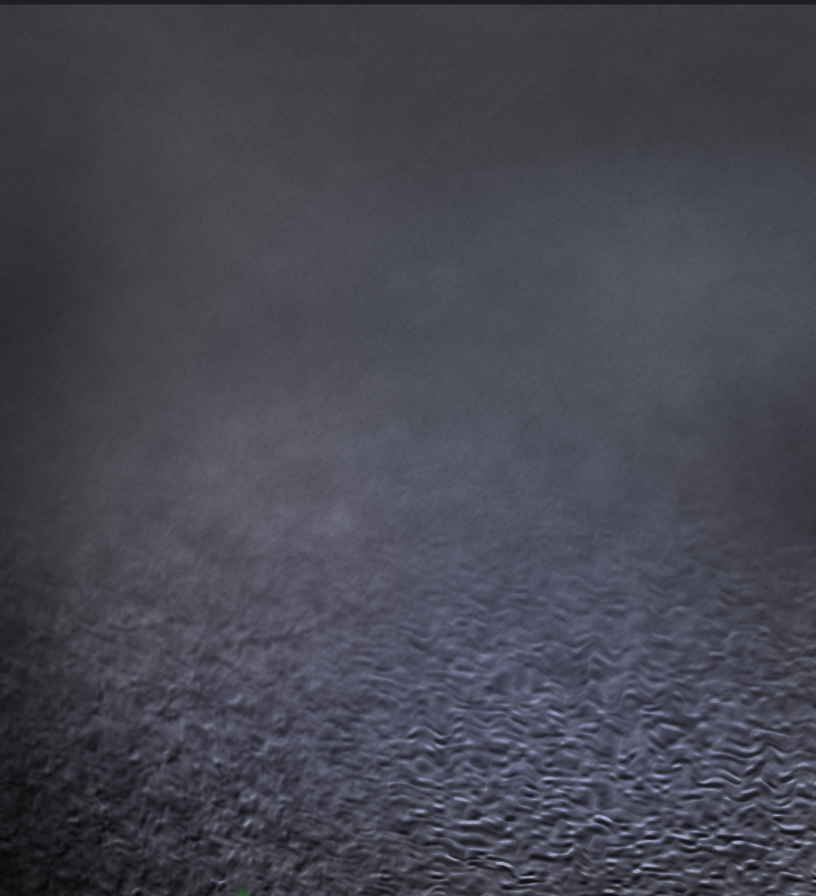
Reproduce this background procedurally as a WebGL 1 fragment shader.

```glsl
precision highp float;

uniform vec2 u_resolution;

const vec3 CHARCOAL = vec3(0.235, 0.236, 0.252);
const vec3 SLATE = vec3(0.065, 0.072, 0.095);
const vec3 WARM_GREY = vec3(0.085, 0.078, 0.090);
const vec3 VIOLET = vec3(0.050, 0.050, 0.098);
const vec3 SHEEN = vec3(0.80, 0.83, 1.0);
const vec3 STRIP = vec3(0.115, 0.115, 0.135);
const vec3 FLECK = vec3(0.16, 0.36, 0.13);

float hash(vec2 p) {
  vec3 q = fract(vec3(p.xyx) * 0.1031);
  q += dot(q, q.yzx + 33.33);
  return fract((q.x + q.y) * q.z);
}

float noise(vec2 p) {
  vec2 cell = floor(p);
  vec2 f = fract(p);
  f = f * f * (3.0 - 2.0 * f);
  float low = mix(hash(cell), hash(cell + vec2(1.0, 0.0)), f.x);
  float high = mix(hash(cell + vec2(0.0, 1.0)), hash(cell + vec2(1.0)), f.x);
  return mix(low, high, f.y);
}

float fbm(vec2 p) {
  float sum = 0.0;
  float weight = 0.5;
  for (int i = 0; i < 4; i++) {
    sum += weight * noise(p);
    p = mat2(0.8, 0.6, -0.6, 0.8) * p * 2.03 + 17.0;
    weight *= 0.5;
  }
  return sum / 0.9375;
}

// Soft elliptical spot, 1 at its centre
float glow(vec2 p, vec2 centre, vec2 radius) {
  vec2 d = (p - centre) / radius;
  return exp(-dot(d, d));
}

// Height of the leather: small round pebbles
float pebbles(vec2 p) {
  p += 0.008 * (vec2(noise(p * 45.0), noise(p * 45.0 + 31.0)) - 0.5);
  p = mat2(0.9, 0.44, -0.44, 0.9) * p;
  return 0.65 * noise(p * vec2(88.0, 100.0)) + 0.35 * noise(p * 185.0 + 9.0);
}

// Height of the leather: short, wavy creases
float creases(vec2 p) {
  p.y += 0.010 * noise(p * vec2(48.0, 40.0)) + 0.12 * p.x;
  float ridge = 1.0 - abs(2.0 * noise(p * vec2(52.0, 115.0)) - 1.0);
  return 0.45 * ridge + 0.55 * noise(p * vec2(105.0, 200.0) + 5.0);
}

float leather(vec2 p, float creased) {
  return mix(pebbles(p), creases(p), creased);
}

// Broad light and colour of the surface
vec3 surface(vec2 uv) {
  vec3 color = CHARCOAL;
  color += SLATE * glow(uv, vec2(0.60, 0.60), vec2(0.36, 0.24));
  color += SLATE * 0.75 * glow(uv, vec2(0.93, 0.71), vec2(0.22, 0.16));
  color += WARM_GREY * glow(uv, vec2(0.27, 0.43), vec2(0.24, 0.16));
  color += WARM_GREY * 0.45 * glow(uv, vec2(0.26, 0.77), vec2(0.16, 0.16));
  color += VIOLET * glow(uv, vec2(0.64, 0.29), vec2(0.38, 0.20));
  color += VIOLET * 0.7 * glow(uv, vec2(0.80, 0.10), vec2(0.40, 0.16));
  color += VIOLET * 0.6 * glow(uv, vec2(0.22, 0.14), vec2(0.25, 0.16));
  color += SHEEN * 0.06 * glow(uv, vec2(0.417, 0.417), vec2(0.022, 0.016));
  color *= 1.0 - 0.24 * glow(uv, vec2(0.0, 0.66), vec2(0.14, 0.20));
  color *= 1.0 - 0.16 * glow(uv, vec2(1.0, 0.44), vec2(0.12, 0.12));
  color *= 1.0 - 0.10 * glow(uv, vec2(0.85, 0.87), vec2(0.30, 0.08));
  color *= 1.0 - 0.40 * glow(uv, vec2(0.0, 0.22), vec2(0.08, 0.26));
  color *= 1.0 - 0.55 * glow(uv, vec2(0.0, 0.0), vec2(0.26, 0.18));
  return color * (1.0 - 0.10 * exp(-uv.y * 12.0));
}

void main() {
  vec2 uv = gl_FragCoord.xy / u_resolution;
  vec2 p = gl_FragCoord.xy / u_resolution.y;
  vec3 color = surface(uv);

  // Blurred mottling, fibres and fine grain
  float focus = 1.0 - smoothstep(0.10, 0.70, uv.y);
  color *= 1.0 + 0.16 * (fbm(p * vec2(7.0, 8.0)) - 0.5);
  color *= 1.0 + (0.09 + 0.26 * focus) * (fbm(p * vec2(34.0, 42.0) + 4.0) - 0.5);
  vec2 fibre = vec2(p.x + p.y, p.y - p.x);
  color *= 1.0 + (0.04 + 0.08 * focus) * (noise(fibre * vec2(90.0, 210.0)) - 0.5);
  color *= 1.0 + 0.07 * (noise(p * 430.0) - 0.5);

  // Relief lit from above, sharpest at the bottom
  float creased = smoothstep(0.30, 0.65, uv.x + 0.15 * (noise(p * 7.0) - 0.5));
  vec2 grain = vec2(p.x - 0.45, p.y) / (1.0 + 0.5 * uv.y) + 3.0;
  vec2 lean = vec2(0.0012, -0.0030);
  float height = leather(grain, creased);
  float slope = height - leather(grain + lean, creased);
  float depth = pow(1.0 - smoothstep(0.0, 0.56, uv.y), 1.5);
  color *= 1.0 + depth * clamp(1.7 * slope + 0.9 * (height - 0.5), -0.7, 0.8);
  float glint = smoothstep(0.12, 0.42, slope) * depth * depth;
  color += SHEEN * 0.22 * glint * smoothstep(-0.05, 0.35, uv.x);

  // Green fleck and dark top strip
  color = mix(color, FLECK, 0.8 * glow(uv, vec2(0.298, 0.003), vec2(0.007, 0.005)));
  float edge = 1.0 / u_resolution.y;
  color = mix(color, STRIP, smoothstep(0.995 - edge, 0.995 + edge, uv.y));

  gl_FragColor = vec4(clamp(color, 0.0, 1.0), 1.0);
}
```
